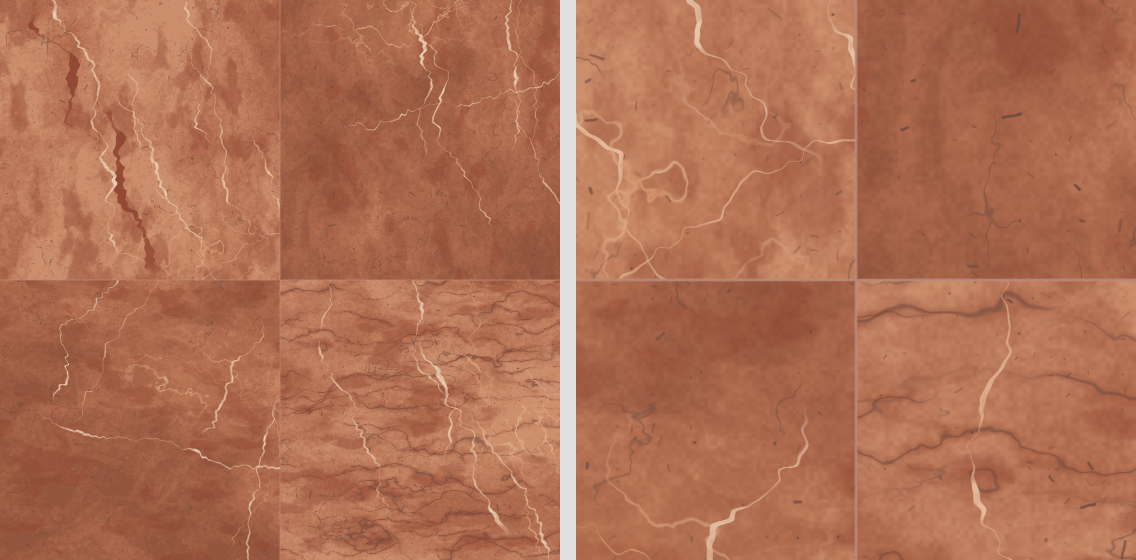
Left, the full canvas; right, a detail of the centre.
Give the GLSL for this texture, as a WebGL 2 fragment shader.

```glsl
#version 300 es
precision highp float;
// Polished red marble tiles, two by two, with pale veins, cracks and strata.

#define TILES 2.0
#define JOINT 0.0016
#define VEINS 7
#define VEIN_WIDTH 0.0046
#define SPECK_CELLS 24.0
#define MOTTLE 1.0
#define STRATA 10.0

uniform vec2 u_resolution;
out vec4 outColor;

const vec3 DARK = vec3(0.575, 0.335, 0.24);
const vec3 MID = vec3(0.69, 0.42, 0.305);
const vec3 LIGHT = vec3(0.80, 0.56, 0.43);
const vec3 CREAM = vec3(0.92, 0.80, 0.69);
const vec3 AMBER = vec3(0.83, 0.58, 0.42);
const vec3 RUST = vec3(0.56, 0.27, 0.19);
const vec3 CRACK = vec3(0.43, 0.29, 0.24);
const vec3 GROUT = vec3(0.73, 0.54, 0.47);

float hash(vec2 p) {
  vec3 q = fract(p.xyx * vec3(0.1031, 0.1030, 0.0973));
  q += dot(q, q.yzx + 33.33);
  return fract((q.x + q.y) * q.z);
}

float noise(vec2 p) {
  vec2 i = floor(p), f = fract(p);
  f = f * f * (3.0 - 2.0 * f);
  return mix(mix(hash(i), hash(i + vec2(1, 0)), f.x),
             mix(hash(i + vec2(0, 1)), hash(i + vec2(1, 1)), f.x), f.y);
}

float fbm(vec2 p) {
  float sum = 0.0, amp = 0.5;
  for (int i = 0; i < 5; i++) {
    sum += amp * noise(p);
    p = mat2(1.6, 1.2, -1.2, 1.6) * p + 7.3;
    amp *= 0.5;
  }
  return sum / 0.97;
}

// Soft line of the given half width.
float stroke(float d, float width, float aa) {
  return 1.0 - smoothstep(width - aa, width + aa, abs(d));
}

// Wandering streak around a centre, swelling and fading along its length.
float vein(vec2 q, vec2 dir, float halfLen, float width, float seed, float aa) {
  float along = dot(q, dir), across = dot(q, vec2(dir.y, -dir.x));
  across += 0.13 * (noise(vec2(along * 5.0, seed)) - 0.5)
          + 0.040 * (noise(vec2(along * 22.0, seed + 5.0)) - 0.5)
          + 0.016 * (noise(vec2(along * 75.0, seed + 9.0)) - 0.5);
  float swell = noise(vec2(along * 17.0, seed + 13.0));
  float ends = 1.0 - smoothstep(0.75 * halfLen, halfLen, abs(along));
  float patchy = 0.55 + 0.45 * noise(q * 90.0 + seed);
  return stroke(across, width * (0.2 + 1.3 * swell * swell), aa) * ends * patchy * (0.5 + 0.7 * swell);
}

// Short dark flecks, one possible per cell, each turned at random.
float flecks(vec2 f, float cells, float seed, float aa) {
  vec2 g = f * cells, cell = floor(g) + seed;
  float pick = hash(cell), turn = 6.283 * hash(cell + 31.0);
  vec2 q = fract(g) - 0.3 - 0.4 * vec2(hash(cell + 7.0), hash(cell + 17.0));
  vec2 dir = vec2(cos(turn), sin(turn));
  float reach = 0.26 * pow(hash(cell + 23.0), 3.0);
  q += 0.05 * (noise(g * 6.0) - 0.5);
  float d = length(q - dir * clamp(dot(q, dir), -reach, reach));
  return step(0.74, pick) * stroke(d, 0.04, aa * cells) * (0.2 + 0.7 * hash(cell + 3.0));
}

void main() {
  vec2 p = gl_FragCoord.xy / u_resolution * TILES;
  vec2 id = floor(p), f = fract(p);
  float aa = 0.8 * TILES / min(u_resolution.x, u_resolution.y);
  float seed = 37.0 * id.x + 71.0 * id.y + 11.0;
  float pale = mod(id.x + id.y, 2.0);
  float layered = id.x * (1.0 - id.y), gashed = id.y * (1.0 - id.x);

  // Body: broad shading, rounded mottles and fine grain
  vec2 s = f * mix(vec2(0.75 - 0.15 * id.x, 1.3), vec2(1.2, 0.8), id.y) + seed;
  vec2 warp = vec2(fbm(s * 6.0), fbm(s * 6.0 + 40.0)) - 0.5;
  float broad = fbm(s * 2.2 + warp * 0.4) - 0.5;
  float blobs = smoothstep(0.38, 0.6, noise(s * 12.0 + warp * 3.0)) - 0.5;
  float clots = smoothstep(0.4, 0.55, noise(s * 25.0 + warp * 7.0 + 20.0)) - 0.5;
  float tone = mix(0.29, 0.74, pale) + MOTTLE * (broad + 0.14 * blobs + 0.11 * clots + 0.45 * warp.x);
  tone += 0.20 * (noise(f * 190.0 + seed) - 0.5) + 0.14 * (noise(f * 75.0 + seed) - 0.5);
  tone += 0.2 * gashed * (0.5 - f.x) + 0.25 * (1.0 - pale) * (f.y - 0.45);
  tone = clamp(tone, 0.0, 1.0);
  vec3 col = mix(mix(DARK, MID, min(tone * 2.0, 1.0)), LIGHT, max(tone * 2.0 - 1.0, 0.0));
  float redness = smoothstep(0.56, 0.72, fbm(s * 13.0 + 90.0));
  col = mix(col, RUST, 0.42 * redness);

  // Wavy sediment lines in two spacings, only in the layered tile
  for (int i = 0; i < 2; i++) {
    float k = float(i), scale = 1.0 + 0.9 * k;
    float level = f.y * STRATA * scale + 3.0 * fbm(f * vec2(3.5, 5.0) * scale + seed + k) + warp.y;
    float seam = abs(fract(level) - 0.5);
    float broken = smoothstep(0.3, 0.65, noise(vec2(f.x * 6.0, floor(level) * 3.7 + seed)));
    col = mix(col, RUST, layered * 0.3 * broken * (1.0 - smoothstep(0.0, 0.2, seam)));
    col = mix(col, CRACK, layered * 0.55 * broken * (1.0 - smoothstep(0.0, 0.05, seam)));
  }

  // Hairline cracks and flecks
  float web = fbm(s * 8.0 + 150.0) - 0.5;
  float webMask = smoothstep(0.5, 0.7, noise(s * 10.0 + 60.0));
  col = mix(col, CRACK, 0.6 * webMask * stroke(web, 0.004, 0.008));
  col = mix(col, CRACK, flecks(f, SPECK_CELLS, seed, aa));
  col = mix(col, CRACK, 0.7 * flecks(f, SPECK_CELLS * 1.9, seed + 5.0, aa));

  // Two rust gashes descending across one tile
  for (int i = 0; i < 2; i++) {
    float k = float(i);
    vec2 centre = vec2(0.23 + 0.25 * k, 0.76 - 0.43 * k);
    float gash = vein(f - centre, normalize(vec2(-0.4, 1.0)), 0.23 + 0.1 * k, 0.014, 3.0 + k, aa);
    col = mix(col, RUST, gashed * min(1.3 * gash, 0.9));
  }

  // Pale veins leaning with each tile, some of them crossing
  float lean = mix(0.36, -0.32, max(id.x, id.y));
  for (int i = 0; i < VEINS; i++) {
    vec2 key = vec2(float(i) * 3.1, seed);
    float r = hash(key), r2 = hash(key + 19.0), r3 = hash(key + 43.0);
    float crossing = step(0.88 - 0.33 * id.x * id.y, r3);
    float angle = lean + 0.45 * (r - 0.5) + 1.5 * crossing;
    vec2 centre = vec2(sqrt((float(i) + r2) / float(VEINS)), 0.1 + 0.8 * r);
    float width = VEIN_WIDTH * mix(0.4, 1.5, r2 * r2) * (1.0 - 0.4 * crossing);
    float line = vein(f - centre, vec2(sin(angle), cos(angle)), 0.22 + 0.4 * r3, width, seed + 3.7 * float(i), aa);
    col = mix(col, mix(AMBER, CREAM, smoothstep(0.2, 0.6, r2)), min(line, 1.0));
  }

  // Knot of branching calcite
  vec2 knot = mix(vec2(0.68, 0.66) + id.x * vec2(0.2, -0.2),
                  mix(vec2(0.72, 0.10), vec2(0.42, 0.92), id.x), id.y);
  vec2 away = (f - knot) * vec2(4.5, 8.0);
  float near = exp(-dot(away, away));
  float branches = stroke(fbm(f * 9.0 + seed + 200.0) - 0.5, 0.012, 0.014);
  col = mix(col, mix(AMBER, CREAM, noise(f * 30.0)), 0.85 * near * branches);
  col = mix(col, AMBER, 0.2 * near);

  // Fine joints between tiles
  vec2 gap = abs(p - clamp(floor(p + 0.5), 1.0, TILES - 1.0));
  col = mix(col, GROUT, 0.85 * stroke(min(gap.x, gap.y), JOINT, aa));

  outColor = vec4(col, 1.0);
}
```
